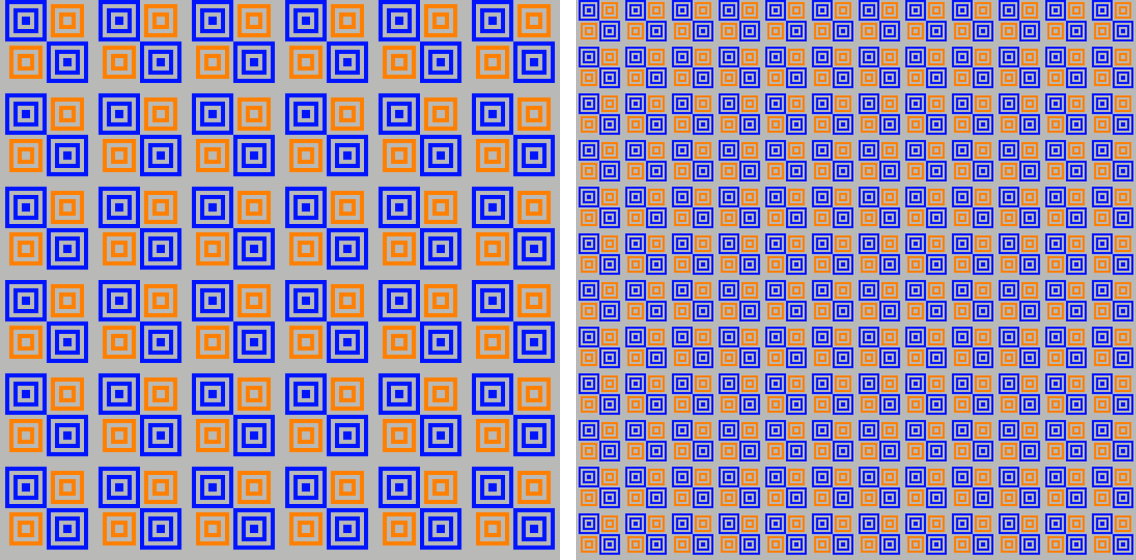
Left: one tile. Right: repeated 2 by 2.
Give the GLSL for this pattern, as a WebGL 1 fragment shader.

```glsl
precision highp float;
// Six by six grid of blue and orange concentric squares on flat grey.

uniform vec2 u_resolution;

// Antialiased coverage of a centred square, from its coverage on each axis.
float squareCoverage(vec2 p, float halfSide, vec2 pixel) {
  vec2 c = clamp((halfSide - abs(p)) / pixel + 0.5, 0.0, 1.0);
  return c.x * c.y;
}

// Nested squares one unit apart, alternately filled and cut out.
float concentricSquares(vec2 p, float outer, vec2 pixel) {
  float ink = 0.0;
  float fill = 1.0;
  for (int i = 0; i < 5; i++) {
    float halfSide = outer - float(i);
    if (halfSide < 0.5) break;
    ink += fill * squareCoverage(p, halfSide, pixel);
    fill = -fill;
  }
  return ink;
}

void main() {
  // Each tile is 22.5 line widths wide, with the block at its middle.
  vec2 uv = gl_FragCoord.xy / u_resolution;
  vec2 p = (fract(uv * 6.0 - vec2(0.0, 1.0 / 18.0)) - 0.5) * 22.5;
  vec2 pixel = 6.0 * 22.5 / u_resolution;

  // Matching motifs sit on opposite corners of the block.
  float blue = 0.0;
  float orange = 0.0;
  for (int i = 0; i < 2; i++) {
    float side = float(i) * 10.0 - 5.0;
    blue += concentricSquares(p - vec2(side, -side), 5.0, pixel);
    orange += concentricSquares(p - vec2(side, side), 4.0, pixel);
  }

  vec3 color = vec3(0.725, 0.725, 0.722);
  color = mix(color, vec3(1.0, 0.5, 0.0), clamp(orange, 0.0, 1.0));
  color = mix(color, vec3(0.0, 0.08, 1.0), clamp(blue, 0.0, 1.0));
  gl_FragColor = vec4(color, 1.0);
}
```
